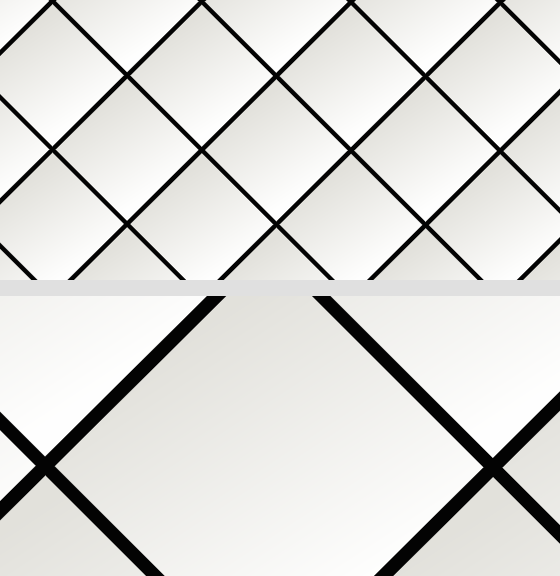
Top, the full canvas; bottom, a detail of the centre.
A WebGL 2 fragment shader for this pattern:

```glsl
#version 300 es
precision highp float;
// Diagonal diamond tiles with a soft warm-grey to white sheen, split by black lines.

uniform vec2 u_resolution;
out vec4 fragColor;

// Lengths are fractions of the canvas height.
const vec2 CROSSING = vec2(0.987, 0.7286);     // one point where lines meet
const vec2 STEP_DOWN = vec2(0.2665, -0.2661);  // lattice step, down and right
const vec2 STEP_UP = vec2(0.2665, 0.2643);     // lattice step, up and right
const float WIDTH_RISING = 0.0163;
const float WIDTH_FALLING = 0.0156;
const vec2 SHEEN_DIRECTION = vec2(0.55, -0.835);
const float SHEEN_REACH = 0.182;               // half length of the gradient

const vec3 TILE_SHADE = vec3(0.886, 0.882, 0.860);
const vec3 TILE_LIGHT = vec3(0.998, 0.998, 0.996);
const vec3 LINE_COLOR = vec3(0.012, 0.012, 0.012);

// Coverage of a line, given the distance to its axis.
float lineMask(float axisDistance, float width, float pixel) {
    return clamp((0.5 * width - axisDistance) / pixel + 0.5, 0.0, 1.0);
}

void main() {
    vec2 p = gl_FragCoord.xy / u_resolution.y;
    float pixel = 1.0 / u_resolution.y;

    // Skewed lattice coordinates: every whole number lies on a line.
    mat2 lattice = mat2(STEP_DOWN, STEP_UP);
    vec2 cell = inverse(lattice) * (p - CROSSING);

    // Sheen across each tile, measured from its centre.
    vec2 fromCenter = lattice * (fract(cell) - 0.5);
    float sheen = dot(fromCenter, SHEEN_DIRECTION) / SHEEN_REACH;
    vec3 color = mix(TILE_SHADE, TILE_LIGHT, clamp(0.5 + 0.5 * sheen, 0.0, 1.0));

    // Perpendicular distances to the nearest rising and falling lines.
    float area = abs(determinant(lattice));
    vec2 axisDistance = abs(cell - round(cell)) * area
                      / vec2(length(STEP_UP), length(STEP_DOWN));
    float rising = lineMask(axisDistance.x, WIDTH_RISING, pixel);
    float falling = lineMask(axisDistance.y, WIDTH_FALLING, pixel);

    color = mix(color, LINE_COLOR, max(rising, falling));
    fragColor = vec4(color, 1.0);
}
```
